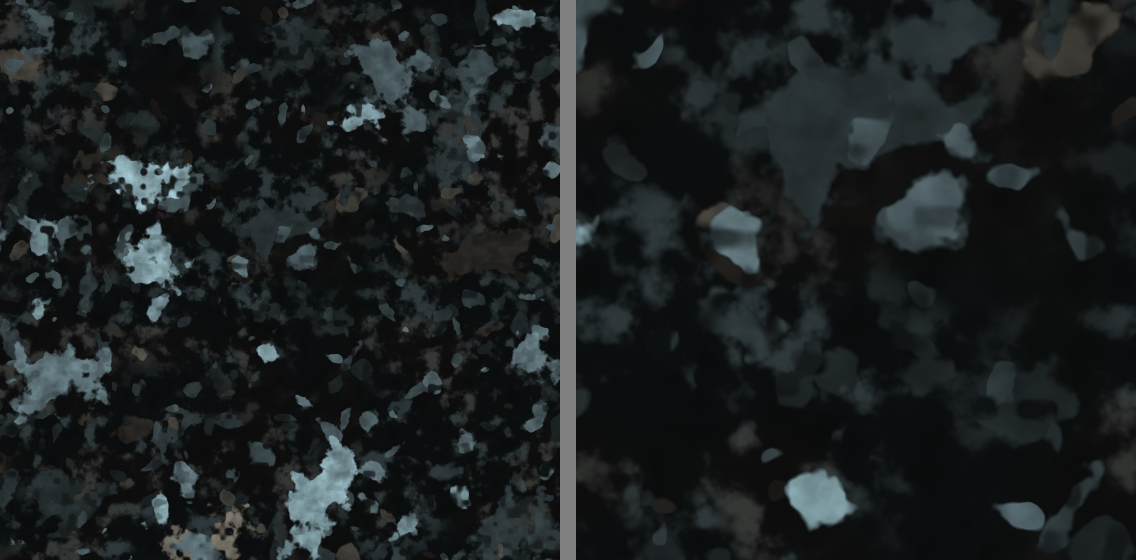
Left: the whole. Right: its middle third, enlarged.
Write a WebGL 1 fragment shader that draws this texture.

```glsl
precision highp float;
// Polished dark granite: near-black ground with ragged, pitted blue-grey flakes and a few brown ones.

uniform vec2 u_resolution;

const vec3 COOL_TINT = vec3(0.84, 1.03, 1.08);
const vec3 WARM_TINT = vec3(1.08, 1.00, 0.88);
const float GROUND_LIGHT = 0.036;   // darkest mineral
const float GROUND_VARIATION = 0.035;
const float SPECKLE_LIGHT = 0.15;   // dim dust between the flakes
const float SPECKLE_SCALE = 44.0;
const float PIT_SCALE = 78.0;
const float WARM_SHARE = 0.17;
const float WARP_AMOUNT = 0.035;
const float EDGE_RAGGEDNESS = 2.3;
const float EDGE_SOFTNESS = 0.32;

float hash(vec2 p) {
  vec3 q = fract(vec3(p.xyx) * 0.1031);
  q += dot(q, q.yzx + 33.33);
  return fract((q.x + q.y) * q.z);
}

float noise(vec2 p) {
  vec2 cell = floor(p);
  vec2 f = fract(p);
  f = f * f * (3.0 - 2.0 * f);
  float low = mix(hash(cell), hash(cell + vec2(1.0, 0.0)), f.x);
  float high = mix(hash(cell + vec2(0.0, 1.0)), hash(cell + vec2(1.0)), f.x);
  return mix(low, high, f.y);
}

float fbm(vec2 p) {
  float sum = 0.0;
  float weight = 0.53;
  for (int i = 0; i < 4; i++) {
    sum += weight * noise(p);
    p = mat2(0.8, 0.6, -0.6, 0.8) * p * 2.03 + 17.3;
    weight *= 0.5;
  }
  return sum;
}

// Scattered ragged flakes, one candidate per cell: x = light, y = warmth.
vec2 flakes(vec2 p, float scale, float presence, vec2 radii, vec2 lights,
            float erosion, float pits, float seed) {
  vec2 g = p * scale;
  vec2 home = floor(g);
  vec2 best = vec2(0.0);
  for (int j = -1; j <= 1; j++) {
    for (int i = -1; i <= 1; i++) {
      vec2 cell = home + vec2(float(i), float(j));
      vec2 id = cell + seed;
      vec2 jitter = vec2(hash(id + 11.7), hash(id + 47.1));
      vec2 offset = g - cell - mix(vec2(0.1), vec2(0.9), jitter);

      // Turned, stretched ellipse with a noisy outline
      float angle = 6.2832 * hash(id + 83.9);
      float stretch = mix(1.0, 1.7, hash(id + 131.3));
      float c = cos(angle);
      float s = sin(angle);
      offset = mat2(c, -s, s, c) * offset * vec2(1.0 / stretch, stretch);
      float radius = mix(radii.x, radii.y, hash(id + 171.7));
      float body = 1.0 - length(offset) / radius + EDGE_RAGGEDNESS * erosion;
      float mask = smoothstep(0.0, EDGE_SOFTNESS, body);
      mask *= step(hash(id + 211.1), presence);

      float brightness = hash(id + 257.9);
      float warm = step(hash(id + 307.3), WARM_SHARE);
      float light = mix(lights.x, lights.y, brightness * brightness);
      light *= mix(1.0, 0.6, warm);
      float porosity = hash(id + 353.3);
      light *= mask * mix(1.0, pits, porosity);
      if (light > best.x) best = vec2(light, warm);
    }
  }
  return best;
}

vec2 brighter(vec2 a, vec2 b) {
  return a.x > b.x ? a : b;
}

void main() {
  vec2 p = gl_FragCoord.xy / min(u_resolution.x, u_resolution.y) + 3.0;

  // Shared grain: outline warp, erosion, pits and inner mottling
  vec2 warp = vec2(fbm(p * 17.0), fbm(p * 17.0 + 61.0)) - 0.5;
  vec2 q = p + WARP_AMOUNT * warp;
  float erosion = fbm(p * 32.0 + 9.0) - 0.5;
  float pits = smoothstep(0.22, 0.52, noise(p * PIT_SCALE + 29.0));
  float mottle = mix(0.62, 1.38, fbm(p * 52.0 + 71.0));

  // Flakes from large to small
  vec2 flake = flakes(q, 5.0, 0.62, vec2(0.20, 0.38), vec2(0.11, 0.66), erosion, pits, 5.0);
  flake = brighter(flake, flakes(q, 10.0, 0.60, vec2(0.18, 0.36), vec2(0.08, 0.56), erosion, pits, 400.0));
  flake = brighter(flake, flakes(q, 23.0, 0.50, vec2(0.18, 0.42), vec2(0.06, 0.36), erosion, pits, 900.0));

  // Dark ground with clouds of faint dust
  float grain = fbm(p * SPECKLE_SCALE + 113.0);
  float cloud = smoothstep(0.28, 0.62, fbm(p * 7.0 + 151.0));
  float ground = GROUND_LIGHT + GROUND_VARIATION * grain;
  float dust = SPECKLE_LIGHT * cloud * smoothstep(0.48, 0.74, grain);

  float light = ground + max(flake.x * mottle, dust);
  float dustWarmth = 0.55 * smoothstep(0.45, 0.65, noise(p * 13.0 + 191.0));
  float warmth = flake.x * mottle > dust ? 0.85 * flake.y : dustWarmth;
  vec3 color = light * mix(COOL_TINT, WARM_TINT, warmth);
  gl_FragColor = vec4(color, 1.0);
}
```
